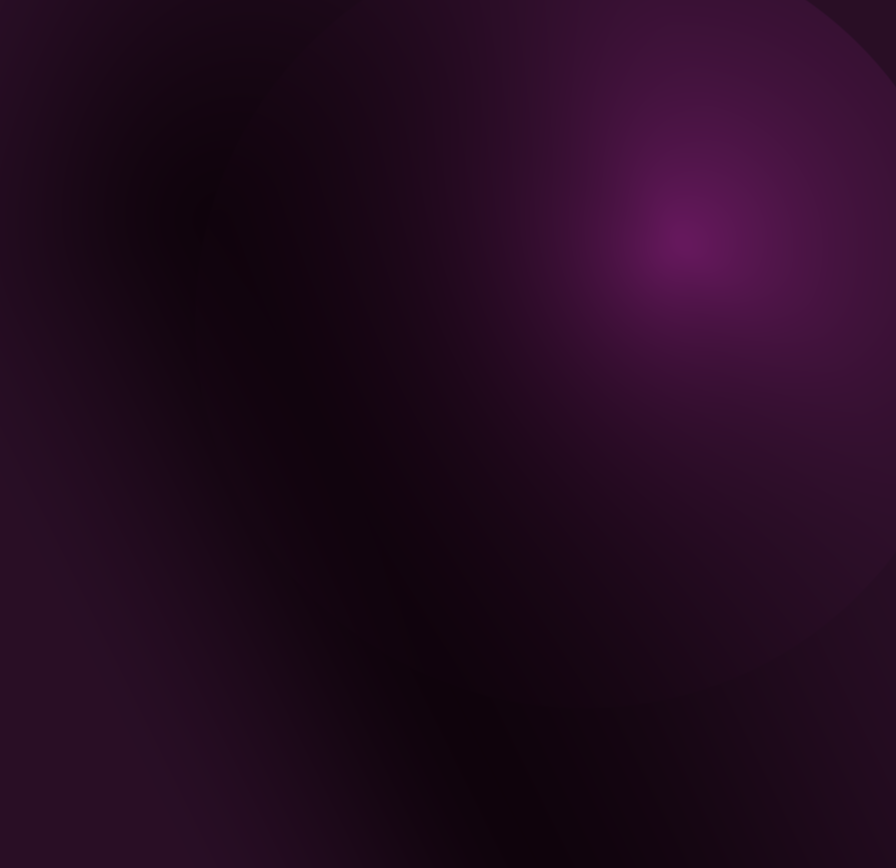
A Shadertoy shader for this background:

```glsl
// Draws a magenta glow in a faint disc beside a dark diagonal valley on deep plum.

const vec3 VALLEY_COLOR = vec3(0.057, 0.012, 0.045);
const vec3 PLUM_COLOR = vec3(0.160, 0.055, 0.147);
const vec3 GLOW_COLOR = vec3(0.280, 0.050, 0.255);

float segmentDistance(vec2 p, vec2 a, vec2 b) {
    vec2 ab = b - a;
    float t = clamp(dot(p - a, ab) / dot(ab, ab), 0.0, 1.0);
    return length(p - a - t * ab);
}

// Darkness along a segment, with a separate fade width on each side.
vec3 valley(vec2 p, vec2 a, vec2 b, float leftWidth, float rightWidth) {
    vec2 axis = normalize(b - a);
    float side = dot(p - a, vec2(-axis.y, axis.x));
    float width = mix(leftWidth, rightWidth, smoothstep(-0.2, 0.2, side));
    float lift = clamp(segmentDistance(p, a, b) / width, 0.0, 1.0);
    return mix(VALLEY_COLOR, PLUM_COLOR, mix(lift, smoothstep(0.0, 1.0, lift), 0.6));
}

// Exponential falloff that reaches further toward one direction.
float glow(vec2 p, vec2 center, vec2 direction, float nearReach, float farReach) {
    vec2 offset = p - center;
    float radius = length(vec2(length(offset), 0.02));
    float facing = dot(offset / radius, normalize(direction));
    float reach = mix(nearReach, farReach, smoothstep(-0.4, 0.6, facing));
    return exp(-radius / reach);
}

float disc(vec2 p, vec2 center, float radius, float softness) {
    return 1.0 - smoothstep(-softness, softness, length(p - center) - radius);
}

void mainImage(out vec4 fragColor, in vec2 fragCoord) {
    vec2 p = fragCoord / iResolution.y;
    float softness = 1.2 / iResolution.y;

    // Background
    vec3 color = valley(p, vec2(0.255, 0.745), vec2(0.730, -0.220), 0.365, 0.565);

    // Glow clipped by the disc
    float light = glow(p, vec2(0.780, 0.715), vec2(1.0, 0.8), 0.140, 0.200);
    color += GLOW_COLOR * light * disc(p, vec2(0.673, 0.632), 0.448, softness);

    fragColor = vec4(color, 1.0);
}
```
